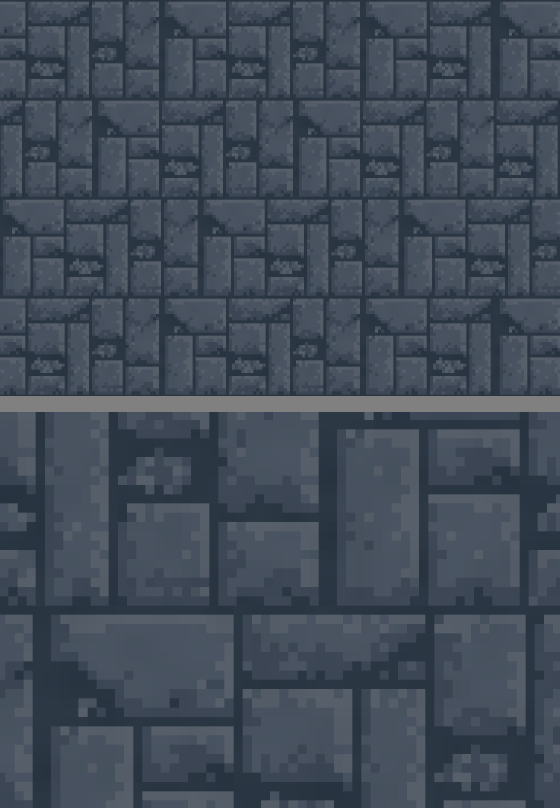
Top, the full canvas; bottom, a detail of the centre.
Give the GLSL for this texture, as a WebGL 2 fragment shader.

```glsl
#version 300 es
precision highp float;

uniform vec2 u_resolution;
out vec4 outColor;

// Layout: modules across and down, each split into square cells
const vec2 MODULES = vec2(8.366, 4.0);
const vec2 CELLS = vec2(22.0, 32.0);
const float ROW_SHIFT = 0.376;
const float ODD_ROW_SHIFT = -0.048;
const float TOP_SHIFT = 0.015;
const float BREAK_COLUMN = 7.0;
const int SAMPLES = 3;

// Palette
const vec3 MORTAR = vec3(0.165, 0.210, 0.260);
const vec3 SHADE = vec3(0.235, 0.275, 0.330);
const vec3 FACE = vec3(0.282, 0.322, 0.375);
const vec3 LIGHT = vec3(0.330, 0.365, 0.408);
const float TONE_VARIATION = 0.022;

// Wear
const float WEAR_ROUGHNESS = 2.6;
const float SHADE_BAND = 0.9;

// Bricks of the three modules: left, top, right, bottom in cells
const vec4 BRICKS_A[4] = vec4[4](
  vec4(1, 1, 21, 8), vec4(1, 9, 13, 20), vec4(1, 26, 13, 32), vec4(14, 9, 21, 32));
const vec4 BRICKS_B[4] = vec4[4](
  vec4(0, 1, 10, 14), vec4(0, 21, 10, 32), vec4(11, 1, 22, 22), vec4(11, 23, 22, 32));
const vec4 BRICKS_C[4] = vec4[4](
  vec4(2, 1, 22, 12), vec4(2, 13, 11, 32), vec4(12, 13, 22, 19), vec4(12, 20, 22, 32));

// Two cracks per module as segments, and one loose stone (centre, radii)
const vec4 CRACKS[6] = vec4[6](
  vec4(13, 8, 21, 4), vec4(1, 19.5, 13, 20),
  vec4(11, 7, 16.5, 10), vec4(16.5, 10, 22, 6.5),
  vec4(2, 6, 10, 12), vec4(2, 10, 5, 12));
const float CRACK_RADIUS[3] = float[3](1.2, 0.3, 1.4);
const vec4 STONES[3] = vec4[3](
  vec4(7, 22.5, 5, 2.3), vec4(5, 17.5, 4.2, 2.2), vec4(5.5, 10.6, 1.7, 1.0));

float hash(vec2 p) {
  vec3 q = fract(vec3(p.xyx) * 0.1031);
  q += dot(q, q.yzx + 33.33);
  return fract((q.x + q.y) * q.z);
}

float noise(vec2 p) {
  vec2 i = floor(p), f = fract(p);
  f = f * f * (3.0 - 2.0 * f);
  vec2 e = vec2(0, 1);
  return mix(mix(hash(i), hash(i + e.yx), f.x),
             mix(hash(i + e.xy), hash(i + e.yy), f.x), f.y);
}

float segmentDistance(vec2 p, vec4 s) {
  vec2 d = s.zw - s.xy, q = p - s.xy;
  return length(q - d * clamp(dot(q, d) / dot(d, d), 0.0, 1.0));
}

vec4 brickRect(int kind, int i) {
  return kind == 0 ? BRICKS_A[i] : kind == 1 ? BRICKS_B[i] : BRICKS_C[i];
}

// Bevelled face: lit top and right, shaded left and bottom
vec3 brickFace(vec2 lowEdge, vec2 highEdge, float grain) {
  float lit = min(lowEdge.y, highEdge.x);
  float dim = min(lowEdge.x, highEdge.y);
  if (dim < 1.0 && grain < 0.75) return SHADE;
  if (lit < 1.0 && grain > 0.15) return LIGHT;
  if (lit < 2.0 && grain > 0.62) return LIGHT;
  if (dim < 2.0 && grain > 0.82) return SHADE;
  return grain > 0.96 ? LIGHT : FACE;
}

vec3 moduleColor(vec2 p, int kind) {
  vec2 seed = p + float(kind) * 41.0;
  float grain = hash(seed + 7.0);
  float rough = 0.6 * noise(seed * 0.4) + 0.4 * hash(seed + 19.0) - 0.5;
  float tone = TONE_VARIATION * (noise(seed * 0.3 + 5.0) - 0.5);
  float crack = min(segmentDistance(p, CRACKS[2 * kind]),
                    segmentDistance(p, CRACKS[2 * kind + 1]));
  vec3 color = MORTAR + tone;
  for (int i = 0; i < 4; i++) {
    vec4 b = brickRect(kind, i);
    vec2 lowEdge = p - b.xy, highEdge = b.zw - p;
    float inset = min(min(lowEdge.x, lowEdge.y), min(highEdge.x, highEdge.y));
    if (inset < 0.0) continue;
    // Cracks and chipped lower edges eat into the face
    float chip = 0.4 - 0.5 * min(lowEdge.x + 1.0, highEdge.y);
    float wear = max(CRACK_RADIUS[kind] - crack, chip) + WEAR_ROUGHNESS * rough;
    color = brickFace(lowEdge, highEdge, grain) + tone;
    if (wear > -SHADE_BAND && wear > -0.35 * inset) color = SHADE + tone;
    if (wear > 0.45) color = MORTAR + tone;
  }
  // Loose stone inside the broken area
  vec4 s = STONES[kind];
  if (length((p - s.xy) / s.zw) + 0.9 * rough < 0.95)
    color = (grain > 0.85 ? LIGHT : grain > 0.4 ? FACE : SHADE) + tone;
  return color;
}

vec3 wallColor(vec2 uv) {
  vec2 g = vec2(uv.x, 1.0 - uv.y) * MODULES;
  g.y += TOP_SHIFT;
  float row = mod(floor(g.y), 3.0);
  g.x -= row == 2.0 ? ODD_ROW_SHIFT : ROW_SHIFT;
  float column = floor(g.x);
  // The sequence skips one module near the right side
  float skip = row < 2.0 ? step(BREAK_COLUMN, column) : 0.0;
  int kind = int(mod(column + row + skip, 3.0));
  return moduleColor(floor(fract(g) * CELLS) + 0.5, kind);
}

void main() {
  vec3 sum = vec3(0);
  for (int i = 0; i < SAMPLES * SAMPLES; i++) {
    vec2 offset = (vec2(i % SAMPLES, i / SAMPLES) + 0.5) / float(SAMPLES) - 0.5;
    sum += wallColor((gl_FragCoord.xy + offset) / u_resolution);
  }
  outColor = vec4(sum / float(SAMPLES * SAMPLES), 1.0);
}
```
